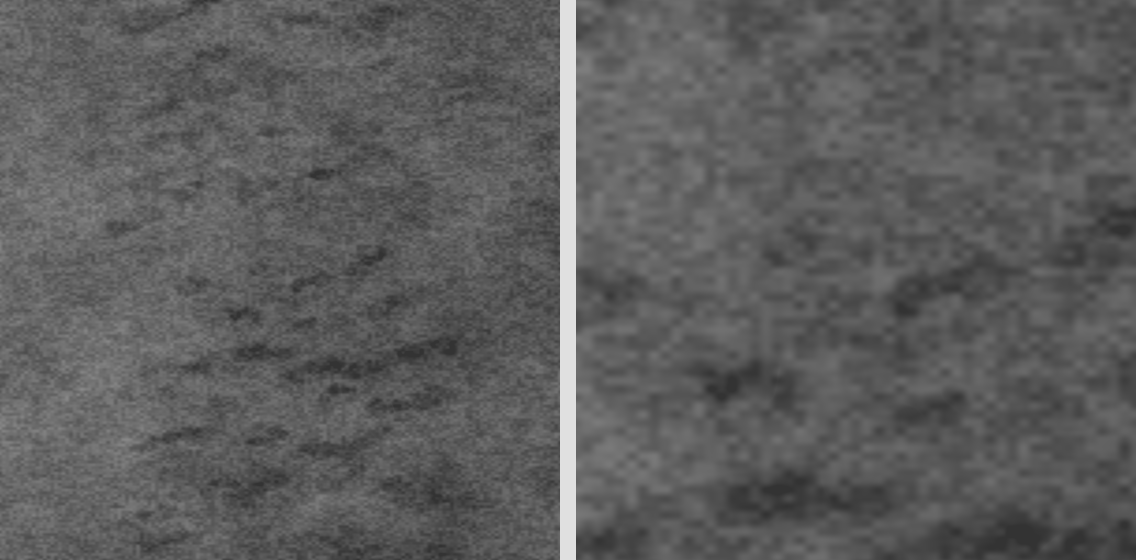
Left: the whole. Right: its middle third, enlarged.
A Shadertoy shader for this texture:

```glsl
// Weathered grey surface: a broad light-to-dark drift with soft mottling,
// fine slightly horizontal grain, and ragged dark smudges scattered on a
// jittered grid, gathered in a wide vertical band and rising to the right.

const float BASE_GREY = 0.384;
const float SMUDGE_DEPTH = 0.135;
const vec2 SMUDGE_CELL = vec2(0.105, 0.078);

float hash(vec2 p) {
    vec3 q = fract(p.xyx * vec3(0.1031, 0.1030, 0.0973));
    q += dot(q, q.yzx + 33.33);
    return fract((q.x + q.y) * q.z);
}

vec2 hash2(vec2 p) {
    return vec2(hash(p), hash(p + 57.3));
}

// Smooth value noise centred on zero, from -0.5 to 0.5
float noise(vec2 p) {
    vec2 cell = floor(p);
    vec2 f = fract(p);
    f = f * f * (3.0 - 2.0 * f);
    float low = mix(hash(cell), hash(cell + vec2(1, 0)), f.x);
    float high = mix(hash(cell + vec2(0, 1)), hash(cell + vec2(1, 1)), f.x);
    return mix(low, high, f.y) - 0.5;
}

float fbm(vec2 p) {
    float sum = 0.0;
    float amplitude = 1.0;
    for (int i = 0; i < 4; i++) {
        sum += amplitude * noise(p);
        p = mat2(1.6, 1.2, -1.2, 1.6) * p + 17.1;
        amplitude *= 0.55;
    }
    return sum;
}

// Soft elliptical blob, 1 at its heart and 0 outside
float blob(vec2 p, vec2 radius) {
    return 1.0 - smoothstep(0.4, 1.35, length(p / radius));
}

// One smudge: a short chain of uneven lobes along a rising line
float smudge(vec2 p, vec2 id) {
    float size = mix(0.6, 1.25, hash(id + 3.7));
    float slope = mix(-0.1, 0.6, hash(id + 8.1));
    float mark = 0.0;
    for (int i = 0; i < 3; i++) {
        vec2 lobe = hash2(id + 11.0 * float(i) + 20.0);
        float along = (float(i) - 1.0) * 0.026 * size;
        vec2 centre = vec2(along, along * slope + (lobe.y - 0.5) * 0.014);
        vec2 radius = size * mix(vec2(0.018, 0.012), vec2(0.031, 0.018), lobe.x);
        float strength = mix(0.5, 1.0, lobe.y);
        mark = max(mark, strength * blob(p - centre, radius));
    }
    return mark;
}

// Chance of a smudge: high in the central band, low near the sides
float smudgeChance(vec2 p) {
    float band = smoothstep(0.14, 0.28, p.x) * (1.0 - smoothstep(0.68, 0.88, p.x));
    return band * mix(0.7, 0.5, smoothstep(0.2, 0.8, p.y));
}

float smudgeField(vec2 p) {
    vec2 home = floor(p / SMUDGE_CELL);
    float field = 0.0;
    for (int y = -1; y <= 1; y++) {
        for (int x = -1; x <= 1; x++) {
            vec2 id = home + vec2(x, y);
            vec2 centre = (id + 0.15 + 0.7 * hash2(id + 41.0)) * SMUDGE_CELL;
            float present = step(hash(id + 73.0), smudgeChance(centre));
            float strength = mix(0.5, 1.0, hash(id + 91.0));
            field = max(field, present * strength * smudge(p - centre, id));
        }
    }
    return field;
}

// Light left side and lower left glow, dark right side
float broadTone(vec2 p) {
    float drift = mix(0.016, -0.03, smoothstep(0.25, 0.85, p.x));
    vec2 fromGlow = (p - vec2(0.3, 0.36)) / vec2(0.2, 0.55);
    float glow = 0.02 * exp(-dot(fromGlow, fromGlow));
    float edgeShade = 0.02 * (1.0 - smoothstep(0.0, 0.1, min(p.y, 1.0 - p.y)));
    return drift + glow - edgeShade + 0.07 * fbm(p * vec2(5.0, 8.0) + 5.0);
}

float grain(vec2 p) {
    float fine = 0.112 * noise(p * vec2(150.0, 200.0));
    float streaks = 0.065 * noise(p * vec2(62.0, 125.0) + 31.0);
    float flecks = 0.055 * noise(p * vec2(26.0, 52.0) + 67.0);
    return fine + streaks + flecks;
}

void mainImage(out vec4 fragColor, in vec2 fragCoord) {
    vec2 p = fragCoord / iResolution.xy;

    // Ragged outlines: push the lookup point about with fine noise
    vec2 ragged = vec2(noise(p * vec2(45.0, 60.0)), noise(p * vec2(45.0, 60.0) + 90.0));
    float marks = smudgeField(p + ragged * vec2(0.02, 0.011));
    marks *= 1.0 + 0.6 * noise(p * vec2(45.0, 95.0) + 13.0);

    // Faint wide shadows around the marked band
    float shadow = smoothstep(0.12, 0.55, fbm(p * vec2(8.0, 13.0) + 40.0));
    shadow *= smoothstep(0.1, 0.35, p.x);

    float grey = BASE_GREY + broadTone(p) + grain(p);
    grey -= SMUDGE_DEPTH * marks + 0.05 * shadow;
    fragColor = vec4(vec3(clamp(grey, 0.2, 0.54)), 1.0);
}
```
